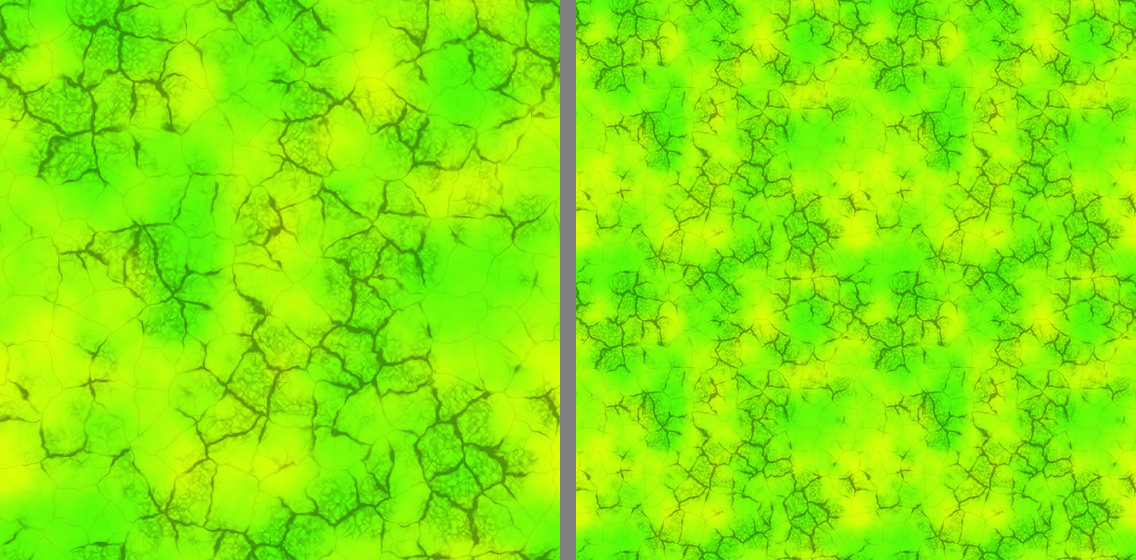
Left: one tile. Right: repeated 2 by 2.
Write a three.js fragment shader that draws this texture.

```glsl
// Acid green ground with soft yellow glows, broken by thin jagged cracks and gritty patches.
// Wrapping value noise gives the glow; warped Voronoi borders, faded in and out by noise,
// give the cracks. Every lattice has a whole number of cells, so the square tiles.

#define GREEN vec3(0.335, 0.985, 0.03)
#define YELLOW vec3(0.86, 1.0, 0.03)
#define CRACK_TINT vec3(0.60, 0.60, 1.0)
#define GLOW_CELLS 6.0
#define CRACK_CELLS 13.0
#define HAIR_CELLS 31.0
#define PATCH_CELLS 11.0
#define GRIT_CELLS 96.0
#define WARP 0.048
#define CRACK_WIDTH 0.075
#define CRACK_DEPTH 0.85
#define GRIT_DEPTH 0.42

varying vec2 vUv;

float hash(vec2 cell) {
  vec3 q = fract(cell.xyx * vec3(0.1031, 0.1030, 0.0973));
  q += dot(q, q.yzx + 33.33);
  return fract((q.x + q.y) * q.z);
}

// Value noise on a lattice that wraps after a whole number of cells
float wrapNoise(vec2 p, float cells, float seed) {
  vec2 i = floor(p);
  vec2 f = p - i;
  f = f * f * (3.0 - 2.0 * f);
  vec2 a = mod(i, cells) + seed;
  vec2 b = mod(i + 1.0, cells) + seed;
  return mix(mix(hash(a), hash(vec2(b.x, a.y)), f.x),
             mix(hash(vec2(a.x, b.y)), hash(b), f.x), f.y);
}

// Four octaves, normalised to 0..1
float fractalNoise(vec2 uv, float cells, float gain, float seed) {
  float sum = 0.0, total = 0.0, weight = 1.0;
  for (int k = 0; k < 4; k++) {
    sum += weight * wrapNoise(uv * cells, cells, seed);
    total += weight;
    weight *= gain;
    cells *= 2.0;
    seed += 17.0;
  }
  return sum / total;
}

// Offset from p to the Voronoi point of a wrapped cell
vec2 toPoint(vec2 p, vec2 cell, float cells, float seed) {
  vec2 id = mod(cell, cells) + seed;
  return cell + vec2(hash(id), hash(id + 211.0)) - p;
}

// Distance to the nearest Voronoi border, in cells
float borderDistance(vec2 uv, float cells, float seed) {
  vec2 p = uv * cells;
  vec2 home = floor(p);
  vec2 nearest = vec2(9.0);
  for (int k = 0; k < 9; k++) {
    vec2 cell = home + vec2(mod(float(k), 3.0), floor(float(k) / 3.0)) - 1.0;
    vec2 r = toPoint(p, cell, cells, seed);
    if (dot(r, r) < dot(nearest, nearest)) nearest = r;
  }
  float border = 9.0;
  for (int k = 0; k < 25; k++) {
    vec2 cell = home + vec2(mod(float(k), 5.0), floor(float(k) / 5.0)) - 2.0;
    vec2 r = toPoint(p, cell, cells, seed);
    vec2 across = r - nearest;
    float span = length(across);
    if (span > 0.001) border = min(border, dot(0.5 * (r + nearest), across / span));
  }
  return border;
}

// Fine ridges on diagonal axes, giving a small cross-hatched web
float grit(vec2 uv) {
  vec2 diagonal = vec2(uv.x + uv.y, uv.x - uv.y);
  float coarse = wrapNoise(diagonal * GRIT_CELLS, GRIT_CELLS, 401.0);
  float fine = wrapNoise(uv * GRIT_CELLS * 2.0, GRIT_CELLS * 2.0, 457.0);
  return 0.6 * (1.0 - abs(2.0 * coarse - 1.0)) + 0.4 * fine;
}

void main() {
  vec2 uv = vUv;

  // Where cracks open and where the surface is gritty
  float patches = fractalNoise(uv, PATCH_CELLS, 0.55, 251.0);

  // Soft ground from green to yellow, greener around the cracks
  float tone = fractalNoise(uv, GLOW_CELLS, 0.45, 11.0);
  float glow = smoothstep(0.2, 0.95, tone - 0.25 * (patches - 0.5));
  vec3 ground = mix(GREEN, YELLOW, glow);

  float open = 0.1 + 0.9 * smoothstep(0.38, 0.72, patches - 0.1 * (glow - 0.4));
  float rough = smoothstep(0.44, 0.70, patches - 0.15 * (glow - 0.4));

  // Jagged bending of the crack lines
  vec2 bend = vec2(fractalNoise(uv, 16.0, 0.6, 101.0),
                   fractalNoise(uv, 16.0, 0.6, 173.0)) - 0.5;
  vec2 bent = uv + WARP * bend;

  // Main cracks with a faint halo, then hairline branches
  float gap = borderDistance(bent, CRACK_CELLS, 307.0);
  float width = CRACK_WIDTH * (0.4 + 0.8 * open);
  float shade = CRACK_DEPTH * min(1.0, 1.5 * open) * (1.0 - smoothstep(0.0, width, gap));
  shade += 0.12 * open * exp(-8.0 * gap);
  float hairGap = borderDistance(bent, HAIR_CELLS, 353.0);
  shade += 0.3 * open * (1.0 - smoothstep(0.0, 0.09, hairGap));

  // Grit darkens the patches around the cracks
  shade += GRIT_DEPTH * rough * smoothstep(0.35, 0.9, grit(uv));

  gl_FragColor = vec4(ground * mix(vec3(1.0), CRACK_TINT, min(shade, 1.0)), 1.0);
}
```
